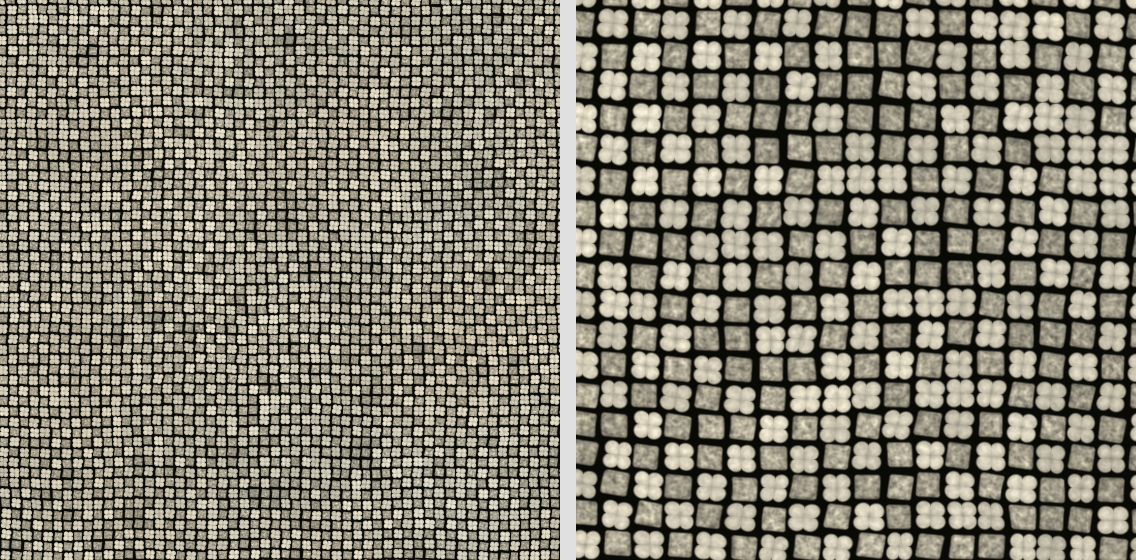
Left, the full canvas; right, a detail of the centre.
A WebGL 2 fragment shader for this texture:

```glsl
#version 300 es
precision highp float;
// Woven cloth: a checkerboard of raised four-lobed knots and flatter, duller
// pads over black gaps. Each cell is a distance function, nudged and turned by
// a hash; gradient noise bends the grid, grains the yarn and shifts the tone.

#define CELLS vec2(54.0, 54.5)  // repeats across and down
#define LOBE_OFFSET 0.205       // lobe centre from knot centre, in cells
#define LOBE_RADIUS 0.255
#define PAD_HALF 0.40           // half width of a flat pad
#define TURN 0.09               // common tilt of the cells, in radians
#define JITTER 0.09             // random nudge of each cell
#define BEND 0.45               // slow waviness of the grid, in cells
#define SWAP 0.07               // share of cells that break the checkerboard
#define GRAIN 0.30              // strength of the yarn grain

uniform vec2 u_resolution;
out vec4 fragColor;

const vec3 GAP_COLOR = vec3(0.035, 0.037, 0.022);
const vec3 KNOT_COLOR = vec3(0.86, 0.83, 0.745);
const vec3 PAD_COLOR = vec3(0.655, 0.63, 0.555);

vec2 hash2(vec2 p) {
    vec3 q = fract(p.xyx * vec3(0.1031, 0.1030, 0.0973));
    q += dot(q, q.yzx + 33.33);
    return fract((q.xx + q.yz) * q.zy);
}

float cornerSlope(vec2 corner, vec2 offset) {
    return dot(hash2(corner) * 2.0 - 1.0, offset);
}

float gradientNoise(vec2 p) {
    vec2 i = floor(p), f = fract(p);
    vec2 w = f * f * f * (f * (f * 6.0 - 15.0) + 10.0);
    vec2 e = vec2(1.0, 0.0);
    float low = mix(cornerSlope(i, f), cornerSlope(i + e, f - e), w.x);
    float high = mix(cornerSlope(i + e.yx, f - e.yx),
                     cornerSlope(i + e.xx, f - e.xx), w.x);
    return mix(low, high, w.y);
}

mat2 rotation(float a) {
    return mat2(cos(a), sin(a), -sin(a), cos(a));
}

// Four round lobes joined by a small core
float knotDistance(vec2 p) {
    float lobes = length(abs(p) - LOBE_OFFSET) - LOBE_RADIUS;
    return min(lobes, length(p) - LOBE_RADIUS);
}

float padDistance(vec2 p) {
    vec2 q = abs(p) - PAD_HALF + 0.10;
    return length(max(q, 0.0)) + min(max(q.x, q.y), 0.0) - 0.10;
}

// Lit yarn of one cell, fading to the gap color outside it
vec3 cellColor(vec2 p, vec2 id, float grain, float edge) {
    vec2 r = hash2(id + 71.0), s = hash2(id + 193.0);
    p -= (r - 0.5) * JITTER;
    p = rotation(TURN + (s.x - 0.5) * 0.16) * p;
    bool isKnot = (mod(id.x + id.y, 2.0) < 0.5) != (s.y < SWAP);

    float d;
    vec3 yarn;
    if (isKnot) {
        d = knotDistance(p);
        float dome = length(abs(p) - LOBE_OFFSET) / LOBE_RADIUS;
        yarn = KNOT_COLOR * (1.0 - 0.20 * dome * dome);
        yarn *= 1.0 + 0.5 * GRAIN * grain;
    } else {
        d = padDistance(p);
        yarn = PAD_COLOR * (1.0 + 1.6 * GRAIN * grain);
        yarn *= 1.0 - 0.18 * smoothstep(-0.16, 0.0, d);
    }
    yarn *= 0.93 + 0.14 * r.x;
    return mix(yarn, GAP_COLOR, smoothstep(-edge, edge, d));
}

void main() {
    vec2 uv = gl_FragCoord.xy / u_resolution;
    float edge = max(0.045, 0.6 * CELLS.y / u_resolution.y);

    // Slightly leaning, wavy grid
    vec2 grid = uv * CELLS;
    grid += BEND * vec2(gradientNoise(uv * 5.0), gradientNoise(uv * 5.0 + 40.0));
    grid.x += 0.5 * uv.y;
    grid.x += 0.16 * gradientNoise(grid * 0.7 + 9.0);

    // Neighbours may lap over the border of a cell; the brightest yarn is on top
    vec2 home = floor(grid);
    float grain = gradientNoise(grid * 4.3) + 0.6 * gradientNoise(grid * 8.7 + 17.0);
    vec3 color = GAP_COLOR;
    for (int y = -1; y <= 1; y++) {
        for (int x = -1; x <= 1; x++) {
            vec2 id = home + vec2(x, y);
            color = max(color, cellColor(grid - id - 0.5, id, grain, edge));
        }
    }

    // Slow drift of brightness and warmth over the cloth
    color *= 1.0 + 0.10 * gradientNoise(uv * 4.0 + 5.0);
    color *= 1.0 + vec3(0.04, 0.0, -0.04) * gradientNoise(uv * 3.0 + 23.0);
    fragColor = vec4(clamp(color, 0.0, 1.0), 1.0);
}
```
